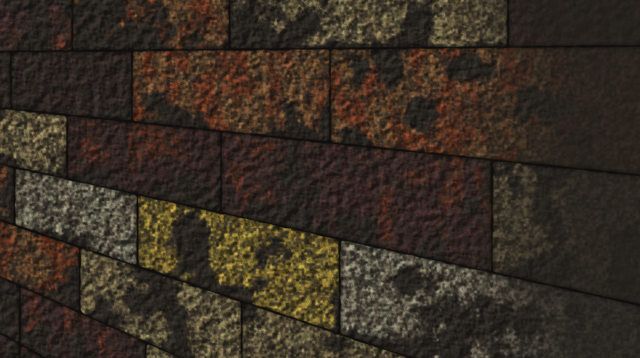
A Shadertoy shader for this texture:

```glsl
// A dim wall of split-face stone bricks receding in perspective to the left.
// Canvas points are projected onto the wall, cut into staggered courses, then
// each brick is coloured by type and roughened with chips, relief and grain.

// Perspective, in canvas widths: course height = NEAR + SPREAD * x
const float NEAR = 0.0879;
const float SPREAD = 0.1145;
const float FIRST_COURSE = 0.0807;   // depth of the first full course at x = 0
const float TILT = 0.009;
const float BRICK_LENGTH = 1.66;     // in course heights at the left side
const float JOINT_HALF = 0.0014;
const float CORNER = 0.006;
const float BEVEL = 0.018;
const float GRAIN_SCALE = 240.0;
const float RELIEF_SCALE = 105.0;
const float RELIEF_DEPTH = 1.7;
const vec2 CHIP_SCALE = vec2(19.0, 16.0);

const vec3 JOINT_COLOR = vec3(0.060, 0.054, 0.048);
const vec3 SHADE_COLOR = vec3(0.150, 0.134, 0.118);
const vec3 RUST_STAIN = vec3(0.98, 0.66, 0.66);

// Stone types: charcoal, plum, rust, ochre, tan, grey
const vec3 STONE[6] = vec3[6](
    vec3(0.17, 0.14, 0.13), vec3(0.215, 0.145, 0.138), vec3(0.40, 0.28, 0.17),
    vec3(0.53, 0.46, 0.19), vec3(0.45, 0.41, 0.28), vec3(0.45, 0.44, 0.365));
const int COURSES = 6;
const int COLUMNS = 4;
const int TYPE[24] = int[24](
    1, 2, 4, 1,   0, 0, 2, 2,   4, 1, 1, 4,
    2, 5, 3, 5,   2, 4, 4, 5,   0, 1, 4, 4);
const float STAGGER[6] = float[6](1.12, 0.19, 1.05, 0.25, 1.22, 0.34);

float hash(vec2 p) {
    vec3 q = fract(p.xyx * 0.1031);
    q += dot(q, q.yzx + 33.33);
    return fract((q.x + q.y) * q.z);
}

float noise(vec2 p) {
    vec2 i = floor(p), f = fract(p);
    f = f * f * (3.0 - 2.0 * f);
    return mix(mix(hash(i), hash(i + vec2(1, 0)), f.x),
               mix(hash(i + vec2(0, 1)), hash(i + vec2(1, 1)), f.x), f.y);
}

float fbm(vec2 p) {
    float sum = 0.0, amp = 0.52;
    for (int i = 0; i < 5; i++) {
        sum += amp * noise(p);
        p = mat2(1.6, 1.2, -1.2, 1.6) * p + 7.3;
        amp *= 0.5;
    }
    return sum;
}

// Distance inward from the edge of a rounded box
float insideBox(vec2 p, vec2 halfSize) {
    vec2 q = abs(p) - halfSize + CORNER;
    return CORNER - length(max(q, 0.0)) - min(max(q.x, q.y), 0.0);
}

void mainImage(out vec4 fragColor, in vec2 fragCoord) {
    float pixel = 1.0 / iResolution.x;
    vec2 p = fragCoord * pixel;
    p.y = iResolution.y * pixel - p.y;   // measured down from the top

    // Project onto the wall and find the brick
    float scale = NEAR + SPREAD * p.x;
    float v = (p.y - FIRST_COURSE + TILT * p.x) / scale + 1.0;
    float course = floor(v);
    int row = clamp(int(course), 0, COURSES - 1);
    float u = (p.x / scale - STAGGER[row]) / BRICK_LENGTH + 1.0;
    float column = floor(u);
    int type = TYPE[row * COLUMNS + clamp(int(column), 0, COLUMNS - 1)];
    vec2 cell = vec2(u - column, v - course);
    vec2 size = vec2(BRICK_LENGTH * scale * scale / NEAR, scale);
    float seed = hash(vec2(column, course) + 3.7);

    // Stone surface: chipped hollows, rough relief and sandy grain
    vec2 local = p + seed * vec2(9.0, 5.0);
    float chips = fbm(local * CHIP_SCALE);
    float patches = fbm(local * vec2(55.0, 24.0) + 40.0);
    vec2 rough = local * RELIEF_SCALE;
    float relief = fbm(rough + 0.35) - fbm(rough);
    float grain = 0.6 * noise(local * GRAIN_SCALE)
                + 0.4 * noise(local * GRAIN_SCALE * 0.51 + 11.0);

    // Hollows gather low on the face; bevels shade the right and lower sides
    vec2 toFarEdge = (1.0 - cell) * size;
    float bevel = min(toFarEdge.x, toFarEdge.y * 1.3) + 0.12 * (chips - 0.5);
    float face = chips - 0.10 * smoothstep(0.45, 1.0, cell.y) + 0.05 * (grain - 0.5);
    float cover = smoothstep(0.32, 0.43, face) * smoothstep(0.0, BEVEL, bevel);
    cover *= mix(0.22, 1.0, smoothstep(0.22, 0.78, grain));

    // Rust mottles its own bricks and streaks the plum ones
    vec3 stone = STONE[type];
    float stain = smoothstep(0.38, 0.64, patches);
    if (type == 1) stone = mix(stone, STONE[2] * RUST_STAIN, 0.6 * smoothstep(0.54, 0.70, patches));
    else stone *= mix(vec3(1.0), RUST_STAIN, stain * (type == 2 ? 0.9 : 0.15));
    stone *= 0.93 + 0.12 * seed;
    vec3 color = mix(SHADE_COLOR, stone, cover);

    // Light fades off to the right
    float fade = smoothstep(0.68, 0.92, p.x + 0.15 * (chips - 0.5));
    color = mix(color, SHADE_COLOR * (0.90 + 0.15 * grain), fade * 0.88);
    color *= 1.0 + clamp(relief * RELIEF_DEPTH, -0.4, 0.5) * (1.0 - 0.75 * fade);

    // Joints with slightly ragged edges and a soft contact shadow
    float edge = insideBox((cell - 0.5) * size, 0.5 * size);
    edge += 0.0018 * (noise(p * 90.0) - 0.5);
    color *= mix(0.75, 1.0, smoothstep(0.0, 0.008, edge));
    color = mix(JOINT_COLOR, color,
                smoothstep(JOINT_HALF - pixel, JOINT_HALF + pixel, edge));
    fragColor = vec4(color, 1.0);
}
```
